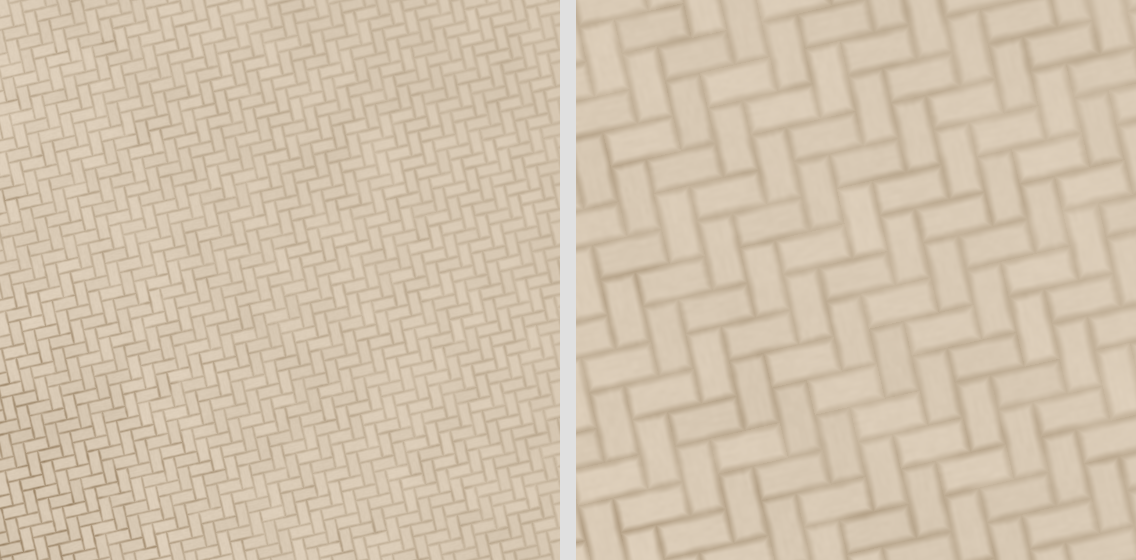
Left: the whole. Right: its middle third, enlarged.
A three.js fragment shader for this texture:

```glsl
varying vec2 vUv;

const float BRICK_WIDTH = 0.02136;        // short side; the long side is twice this
const float TILT = 0.225;                 // rotation of the weave in radians
const vec2 ANCHOR = vec2(0.507, 0.5694);  // centre of one lying brick
const vec3 BRICK_COLOR = vec3(0.857, 0.798, 0.717);
const vec3 JOINT_COLOR = vec3(0.735, 0.664, 0.565);
const vec3 DEEP_JOINT_COLOR = vec3(0.620, 0.530, 0.415);
const float JOINT_SHARP = 0.19;           // joint reach into a brick, lower left
const float JOINT_BLURRED = 0.30;         // joint reach into a brick, upper right
const float BRICK_VARIATION = 0.024;
const float MOTTLE = 0.036;
const float GRAIN = 0.016;
const float EDGE_WOBBLE = 0.05;

float hash(vec2 p) {
  vec3 q = fract(vec3(p.xyx) * 0.1031);
  q += dot(q, q.yzx + 33.33);
  return fract((q.x + q.y) * q.z);
}

float noise(vec2 p) {
  vec2 i = floor(p);
  vec2 f = fract(p);
  f = f * f * (3.0 - 2.0 * f);
  return mix(mix(hash(i), hash(i + vec2(1.0, 0.0)), f.x),
             mix(hash(i + vec2(0.0, 1.0)), hash(i + vec2(1.0, 1.0)), f.x), f.y);
}

float fbm(vec2 p) {
  float sum = 0.0;
  float amplitude = 0.5;
  for (int i = 0; i < 4; i++) {
    sum += amplitude * noise(p);
    p = p * 2.03 + 17.1;
    amplitude *= 0.5;
  }
  return sum;
}

// Herringbone of 2:1 bricks: xy = position along and across the brick, zw = its first cell
vec4 herringbone(vec2 p) {
  vec2 cell = floor(p);
  float phase = floor(mod(cell.x + cell.y + 0.5, 4.0));
  bool lying = phase < 2.0;
  float second = mod(phase, 2.0);
  vec2 origin = cell - (lying ? vec2(second, 0.0) : vec2(0.0, second));
  vec2 local = p - origin;
  return vec4((lying ? local : local.yx) - vec2(1.0, 0.5), origin);
}

void main() {
  // Rotate into brick units
  float c = cos(TILT);
  float s = sin(TILT);
  vec2 d = (vUv - ANCHOR) / BRICK_WIDTH;
  vec2 p = vec2(c * d.x + s * d.y, c * d.y - s * d.x) + vec2(1.0, 0.5);

  vec4 brick = herringbone(p);
  float tone = hash(brick.zw + 91.0) - 0.5;

  // Soft joints, blurring towards the upper right
  float blur = smoothstep(0.15, 1.0, 0.65 * vUv.x + 0.35 * vUv.y);
  float edge = min(1.0 - abs(brick.x), 0.5 - abs(brick.y));
  edge += EDGE_WOBBLE * (noise(p * 2.3 + 40.0) - 0.5);
  float reach = mix(JOINT_SHARP, JOINT_BLURRED, blur);
  float joint = 1.0 - smoothstep(-0.03, reach, edge);
  joint *= mix(0.92, 0.66, blur) * (0.68 + 0.5 * noise(p * 0.9 + 63.0));

  // Darker joints in the lower left and in scattered gaps
  float corner = 1.0 - smoothstep(0.0, 0.6, length(vUv * vec2(1.1, 0.8)));
  float gaps = smoothstep(0.62, 0.95, noise(p * 0.65 + 7.0)) * (1.0 - blur);
  vec3 jointColor = mix(JOINT_COLOR, DEEP_JOINT_COLOR, clamp(0.9 * corner + 0.4 * gaps, 0.0, 1.0));

  // Brick tone, broad mottling and fine streaks along each brick
  float mottle = fbm(vUv * 7.0 + 3.0) - 0.47;
  float streaks = noise(brick.xy * vec2(3.0, 9.0) + brick.zw * 5.3 + 200.0) - 0.5;
  float speckle = noise(p * 7.0 + 400.0) - 0.5;
  float shade = BRICK_VARIATION * tone * mix(1.0, 0.7, blur) + MOTTLE * mottle;
  shade += GRAIN * (streaks + 0.7 * speckle) * mix(1.0, 0.45, blur);
  shade -= 0.012 * blur + 0.02 * corner * corner;

  vec3 color = mix(BRICK_COLOR, jointColor, clamp(joint, 0.0, 1.0));
  color += shade * vec3(1.0, 1.04, 1.12);
  gl_FragColor = vec4(color, 1.0);
}
```
